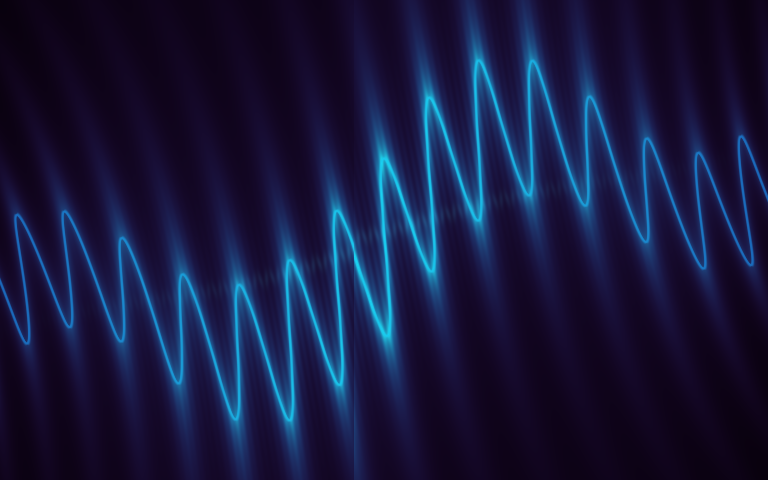
This background is drawn by a Shadertoy shader. Its source:

```glsl
const float TAU = 6.2831853;
const float SEAM_X = -0.0625;

// Leaning wave phase, in cycles
float phaseAt(vec2 p) {
    float lean = 1.63 + 2.43 * p.x * p.x - 2.2 * p.x * p.y;
    return p.x * (8.45 + p.x * p.x) + lean * p.y;
}

// Fades away to the right of the seam, zero on its left
float seamFade(float x, float reach) {
    float d = x - SEAM_X;
    return step(0.0, d) * exp(-abs(d) / reach);
}

// Signed height above the wave
float waveHeight(vec2 p) {
    float middle = 0.31 * p.x + 0.154 * sin(6.556 * p.x);
    middle -= 0.042 * seamFade(p.x, 0.083);
    float amplitude = 0.15 + 0.0417 * cos(5.91 * p.x);
    return p.y - middle - amplitude * sin(TAU * phaseAt(p));
}

// Energy to colour: black, violet, blue, cyan
vec3 spectrum(float e) {
    return vec3(0.12 * (1.0 - exp(-6.0 * e)),
                0.62 * pow(e, 1.7),
                0.75 * pow(e, 0.9));
}

void mainImage(out vec4 fragColor, in vec2 fragCoord) {
    vec2 p = (fragCoord - 0.5 * iResolution.xy) / iResolution.y;
    float pixel = 1.0 / iResolution.y;

    // Distance to the curve from its numeric gradient
    float h = waveHeight(p);
    vec2 e = vec2(0.0005, 0.0);
    vec2 slope = vec2(waveHeight(p + e.xy), waveHeight(p + e.yx)) - h;
    float dist = abs(h) * e.x / max(length(slope), 0.0001);

    // Broad streaked glow, strongest in the middle
    float falloff = exp(-1.3 * p.x * p.x);
    float energy = falloff * 0.1 / (0.1 + abs(h));
    energy *= 1.0 + 0.25 * seamFade(p.x, 0.12);

    // Fine threads around the band
    float middle = 0.31 * p.x + 0.154 * sin(6.556 * p.x);
    float band = exp(-14.0 * pow(p.y - middle, 2.0) - 5.0 * p.x * p.x);
    float threads = cos(TAU * 9.0 * phaseAt(p));
    energy *= 1.0 + 0.1 * band * threads;
    vec3 color = spectrum(energy);

    // Rippled faint axis
    float axis = p.y - 0.26 * p.x - 0.017 * sin(6.556 * p.x);
    axis -= 0.025 * seamFade(p.x, 0.15) + 0.007 * sin(TAU * 4.5 * phaseAt(p));
    float ripple = exp(-pow(axis / 0.016, 2.0)) * (0.7 + 0.3 * threads);
    color += vec3(0.02, 0.09, 0.08) * ripple * exp(-5.0 * p.x * p.x);

    // Bright core with a soft halo
    float core = 1.0 - smoothstep(0.0008, 0.0022 + pixel, dist);
    float halo = exp(-dist / 0.006);
    vec3 lineColor = mix(vec3(0.10, 0.34, 0.72), vec3(0.10, 0.72, 0.84), falloff * falloff);
    color = mix(color, lineColor, 0.85 * core);
    color += vec3(0.0, 0.07, 0.10) * halo * falloff;

    fragColor = vec4(clamp(color, 0.0, 1.0), 1.0);
}
```
